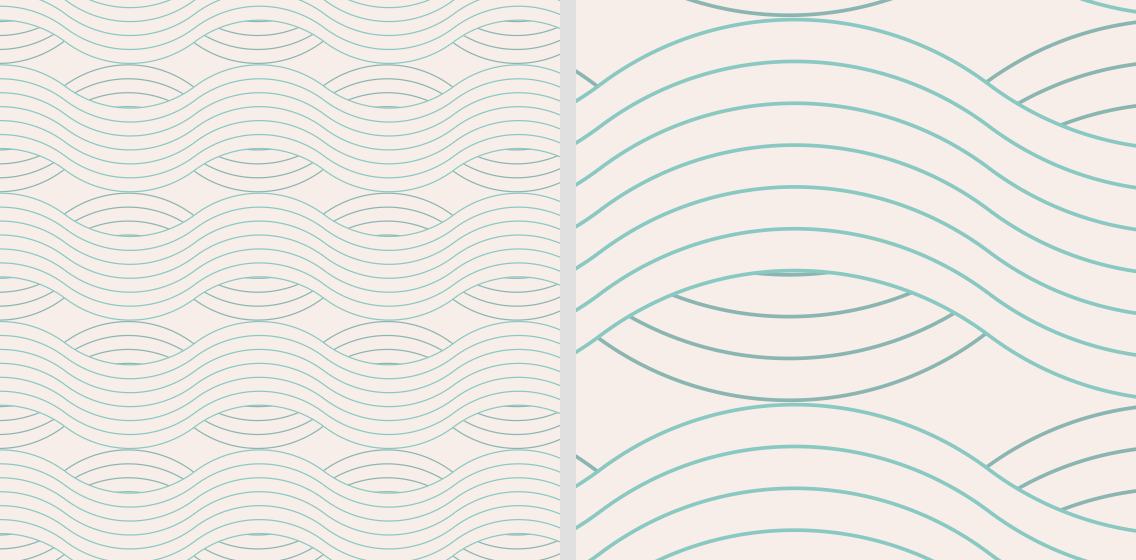
Left, the full canvas; right, a detail of the centre.
A Shadertoy shader for this pattern:

```glsl
// Bands of seven parallel wavy lines, built from circular arcs joined smoothly.
// A second layer, half a wave out of step, shows through the gaps between the
// opaque front bands. Lengths are fractions of the canvas, y runs downward.

const vec2  PERIOD      = vec2(0.4625, 0.2292); // wave length, band spacing
const vec2  FIRST_CREST = vec2(0.0010, 0.1158); // crest of a band's top line
const float RISE        = 0.0772;               // crest to trough
const float LINE_STEP   = 0.0249;               // between lines of one band
const float LAST_LINE   = 6.0;                  // index of a band's lowest line
const float LINE_WIDTH  = 0.0022;
const float BACK_SHIFT  = 0.5 * PERIOD.x - 0.0033;

const vec3 PAPER      = vec3(0.968, 0.933, 0.915);
const vec3 FRONT_LINE = vec3(0.540, 0.785, 0.760);
const vec3 BACK_LINE  = vec3(0.545, 0.710, 0.695);

// Drop below the crest (x) and cosine of the slope angle (y).
vec2 arcWave(float x) {
    float halfWave = 0.5 * PERIOD.x;
    float arcSpan = 0.5 * halfWave;
    float arcRise = 0.5 * RISE;
    float radius = (arcSpan * arcSpan + arcRise * arcRise) / (2.0 * arcRise);

    float fromCrest = abs(x - PERIOD.x * round(x / PERIOD.x));
    float fromApex = min(fromCrest, halfWave - fromCrest);
    float height = sqrt(radius * radius - fromApex * fromApex);
    float sag = radius - height;
    return vec2(fromCrest < arcSpan ? sag : RISE - sag, height / radius);
}

// Coverage of the lines (x) and of the whole band they bound (y).
vec2 waveBands(vec2 p, float pixel) {
    p -= FIRST_CREST;
    vec2 wave = arcWave(p.x);
    float bandHeight = LAST_LINE * LINE_STEP;
    float halfGap = 0.5 * (PERIOD.y - bandHeight);
    float y = mod(p.y - wave.x + halfGap, PERIOD.y) - halfGap;

    float index = clamp(round(y / LINE_STEP), 0.0, LAST_LINE);
    float lineDist = abs(y - index * LINE_STEP) * wave.y - 0.5 * LINE_WIDTH;
    float bandDist = (abs(y - 0.5 * bandHeight) - 0.5 * bandHeight) * wave.y;
    return clamp(0.5 - vec2(lineDist, bandDist) / pixel, 0.0, 1.0);
}

void mainImage(out vec4 fragColor, in vec2 fragCoord) {
    float pixel = 1.0 / iResolution.y;
    vec2 p = vec2(fragCoord.x, iResolution.y - fragCoord.y) * pixel;

    vec2 back = waveBands(p - vec2(BACK_SHIFT, 0.0), pixel);
    vec2 front = waveBands(p, pixel);

    // Back lines, then the opaque front bands, then their lines
    vec3 color = mix(PAPER, BACK_LINE, back.x);
    color = mix(color, PAPER, front.y);
    color = mix(color, FRONT_LINE, front.x);
    fragColor = vec4(color, 1.0);
}
```
